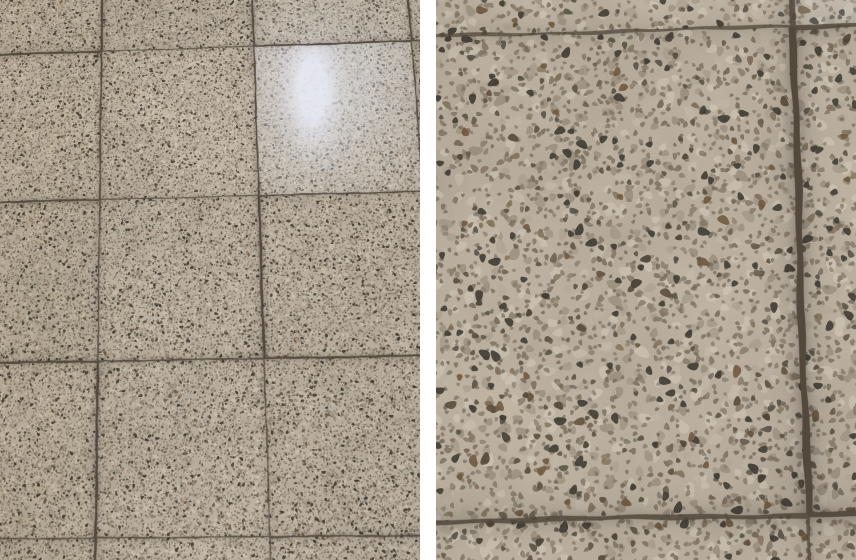
Left, the full canvas; right, a detail of the centre.
Give the GLSL for this texture, as a WebGL 1 fragment shader.

```glsl
precision highp float;
uniform vec2 u_resolution;

const vec3 CEMENT = vec3(0.725, 0.682, 0.617);
const vec3 SAND = vec3(0.55, 0.505, 0.435);
const vec3 PALE = vec3(0.82, 0.785, 0.72);
const vec3 BROWN = vec3(0.44, 0.35, 0.25);
const vec3 SLATE = vec3(0.25, 0.235, 0.2);
const vec3 GROUT = vec3(0.32, 0.285, 0.235);
const vec3 GLARE = vec3(0.91, 0.92, 0.96);

float hash(vec2 p) {
  vec3 q = fract(vec3(p.xyx) * 0.1031);
  q += dot(q, q.yzx + 33.33);
  return fract((q.x + q.y) * q.z);
}

vec2 hash2(vec2 p) {
  return vec2(hash(p), hash(p + 57.3));
}

// Layered sines, roughly -1 to 1
float stains(vec2 p) {
  float sum = 0.0;
  float amp = 0.5;
  for (int i = 0; i < 4; i++) {
    sum += amp * sin(p.x + 1.7 * sin(p.y)) * cos(p.y - 1.3 * sin(p.x * 0.8));
    p = mat2(1.5, 1.1, -1.1, 1.5) * p + 2.3;
    amp *= 0.6;
  }
  return sum;
}

// Perspective floor coordinates: one unit per tile, y running down
vec2 floorCoords(vec2 p) {
  float s = p.y + (0.036 - 0.022 * p.y) * (p.x - 0.425) - 0.1163;
  float row = 2.945 * s / (1.0 + 0.122 * s);
  float col = (p.x - 0.243 + 0.0118 * p.y) / (0.358 + 0.0445 * p.y);
  col -= 0.035 * max(col - 1.0, 0.0);
  return vec2(col, row);
}

// Cellular stone chips: x is coverage, y a random tone
vec2 chips(vec2 p, float fill, float size, float blur) {
  vec2 result = vec2(0.0);
  vec2 base = floor(p);
  for (int j = -1; j <= 1; j++) {
    for (int i = -1; i <= 1; i++) {
      vec2 cell = base + vec2(float(i), float(j));
      vec2 d = p - cell - hash2(cell);
      vec2 rnd = hash2(cell + 131.7);
      float angle = 6.2832 * hash(cell + 211.1);
      float c = cos(angle);
      float s = sin(angle);
      d = mat2(c, s, -s, c) * d;
      d.y *= 1.1 + 0.5 * rnd.y;
      float lumps = 1.0 + 0.1 * sin(3.0 * atan(d.y, d.x + 0.0001) + angle * 5.0);
      float radius = size * (0.5 + 0.5 * rnd.y * rnd.y);
      float cover = 1.0 - smoothstep(-blur, blur, length(d) * lumps - radius);
      cover *= step(rnd.x, fill);
      if (cover > result.x) result = vec2(cover, rnd.x / fill);
    }
  }
  return result;
}

vec3 terrazzo(vec2 p, vec2 seed, float pixel) {
  vec3 col = CEMENT * (1.0 + 0.04 * stains(p * 9.0 + seed));
  vec2 c = chips(p * 32.0 + seed, 0.85, 0.52, 32.0 * pixel);
  col = mix(col, mix(SAND, PALE, smoothstep(0.1, 0.8, c.y)), 0.6 * c.x);
  c = chips(p * 60.0 + seed * 1.7, 0.55, 0.46, 60.0 * pixel);
  col = mix(col, mix(SAND * 0.75, SAND, c.y), 0.75 * c.x);
  c = chips(p * 41.0 + seed * 2.3, 0.4, 0.41, 41.0 * pixel);
  col = mix(col, mix(SLATE * 1.3, mix(BROWN, SAND, c.y), smoothstep(0.25, 0.55, c.y)), 0.85 * c.x);
  c = chips(p * 28.0 + seed * 3.1, 0.32, 0.37, 28.0 * pixel);
  return mix(col, mix(SLATE, BROWN, smoothstep(0.6, 0.9, c.y)), 0.9 * c.x);
}

// Joint line and dirt beside it, for offset d from a joint with its own hash
vec2 joint(float d, float along, float rnd, float pixel) {
  d = abs(d + 0.0018 * sin(along * 9.0 + rnd * 6.0) + 0.001 * sin(along * 41.0));
  float halfWidth = 0.0035 + 0.0035 * rnd + 0.001 * sin(along * 23.0 + rnd * 9.0);
  float line = 1.0 - smoothstep(halfWidth - pixel, halfWidth + pixel, d);
  return vec2(line * (0.75 + 0.25 * rnd), (0.1 + 0.18 * rnd) * exp(-d * 55.0));
}

void main() {
  vec2 p = gl_FragCoord.xy / u_resolution;
  p = vec2(p.x, (1.0 - p.y) * 4.0 / 3.0);
  float pixel = 2.6 / u_resolution.x;
  vec2 uv = floorCoords(p);
  vec2 tile = floor(uv);
  vec2 edge = floor(uv + 0.5);

  // Stone, with a separate pattern and tone for each tile
  vec2 seed = floor(hash2(tile + 11.0) * 300.0) + 100.0;
  vec3 col = terrazzo(uv, seed, pixel * 0.85);
  col *= 0.98 + 0.04 * hash(tile + 71.0);
  col *= 1.0 + 0.03 * stains(p * 6.0 + 1.0);
  col *= mix(vec3(0.97, 0.96, 0.94), vec3(1.0), smoothstep(0.0, 0.45, p.x));

  // Reflected window, strongest on one tile
  vec2 g = (p - vec2(0.742, 0.215)) / vec2(0.055, 0.13);
  vec2 halo = (p - vec2(0.77, 0.2)) / vec2(0.24, 0.25);
  float shine = 0.6 * exp(-dot(g, g)) + 0.52 * exp(-dot(halo, halo));
  float onTile = step(abs(tile.x - 1.0), 0.1) * step(abs(tile.y), 0.1);
  float above = step(abs(tile.x - 1.0), 0.1) * step(tile.y, -0.5);
  shine *= 0.1 + 0.9 * onTile + 0.35 * above;
  col = mix(col, GLARE, min(shine, 0.93));

  // Grout and grime
  vec2 v = joint(uv.x - edge.x, uv.y, hash(vec2(edge.x, tile.y) + 23.0), pixel * 0.8);
  vec2 h = joint(uv.y - edge.y, uv.x, hash(vec2(tile.x, edge.y) + 47.0), pixel * 0.8);
  col *= 1.0 - min(v.y + h.y, 0.35) * (1.0 - 0.6 * onTile);
  col = mix(col, GROUT, max(v.x, h.x));

  gl_FragColor = vec4(col, 1.0);
}
```
